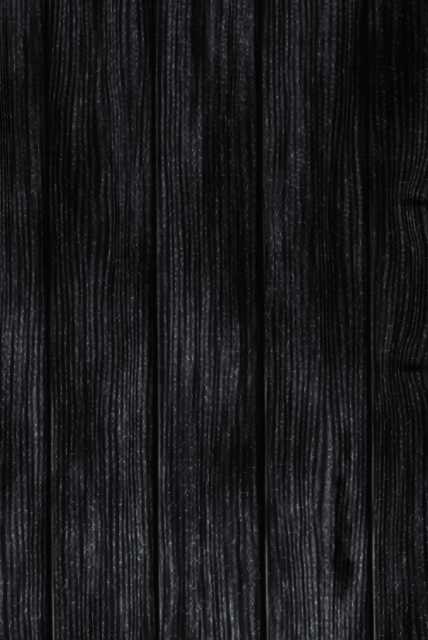
Write a Shadertoy shader that draws this texture.

```glsl
#define PLANK_WIDTH 0.25
#define FIRST_SEAM 0.116
#define SEAM_LEAN 0.0053
#define SEAM_HALF 0.0055
#define GRAIN_LINES 82.0
#define LIGHT_BOTTOM 0.27
#define LIGHT_TOP 0.155
#define GRIT_GLINT 0.16
#define KNOT_LOW 0.64
#define KNOT_STEP 0.38
#define COOL_TINT vec3(0.96, 0.985, 1.06)
#define EDGE_COLOR vec3(0.30, 0.29, 0.29)

float hash(vec2 p) {
    return fract(sin(dot(p, vec2(127.1, 311.7))) * 43758.5453);
}

float noise(vec2 p) {
    vec2 i = floor(p), f = fract(p);
    f = f * f * (3.0 - 2.0 * f);
    return mix(mix(hash(i), hash(i + vec2(1, 0)), f.x),
               mix(hash(i + vec2(0, 1)), hash(i + vec2(1, 1)), f.x), f.y);
}

float fbm(vec2 p) {
    float sum = 0.0, amp = 0.5;
    for (int i = 0; i < 4; i++) {
        sum += amp * noise(p);
        p = p * 2.03 + 17.3;
        amp *= 0.5;
    }
    return sum / 0.9375;
}

// Raised fibres: uneven growth lines with finer strands between them
float woodGrain(vec2 p, float seed) {
    float wander = fbm(vec2(p.x * 7.0, p.y * 1.7) + seed);
    float x = p.x + 0.045 * (wander - 0.5);
    float phase = x * GRAIN_LINES + 1.6 * noise(vec2(x * 24.0, p.y * 2.0) + seed);
    float lines = 0.5 + 0.5 * sin(6.2832 * phase);
    float strands = noise(vec2(x * 105.0, p.y * 4.0) + seed);
    float fibres = noise(vec2(x * 190.0, p.y * 22.0) + seed);
    float clarity = 0.15 + 0.3 * noise(vec2(p.x * 13.0, p.y * 2.5) + seed * 2.0);
    return smoothstep(0.22, 0.85, mix(0.6 * strands + 0.4 * fibres, lines, clarity));
}

// Knots on the last plank: x = darkness, y = sideways push on the grain
vec2 knots(vec2 p) {
    vec2 result = vec2(0.0);
    for (int i = 0; i < 2; i++) {
        float n = float(i);
        vec2 d = p - vec2(0.965 + 0.015 * n, KNOT_LOW + KNOT_STEP * n);
        d.y += 0.025 * (fbm(p * 22.0) - 0.5);
        float core = exp(-dot(d * d, vec2(550.0, 6500.0)));
        float halo = exp(-dot(d * d, vec2(300.0, 180.0)));
        result += vec2(core, halo * 0.025);
    }
    return result;
}

void mainImage(out vec4 fragColor, in vec2 fragCoord) {
    vec2 p = fragCoord / iResolution.x;
    float height = fragCoord.y / iResolution.y;
    float pixel = 1.0 / iResolution.x;

    // Plank layout, with slightly leaning and wavering seams
    float lean = SEAM_LEAN * p.y * (1.0 + 0.5 * p.x);
    float along = p.x - FIRST_SEAM + lean + 0.002 * (noise(vec2(p.y * 6.0, 3.0)) - 0.5);
    float id = floor(along / PLANK_WIDTH);
    float fromLeft = along - id * PLANK_WIDTH;
    float seamDist = min(fromLeft, PLANK_WIDTH - fromLeft);
    float seed = 19.7 * hash(vec2(id, 4.0)) + 11.0 * (id + 2.0);

    // Grain, grit and uneven wear
    vec2 knot = knots(p);
    float ridge = woodGrain(p + vec2(knot.y, 0.0), seed);
    float grit = noise(p * vec2(250.0, 170.0) + seed);
    float wear = smoothstep(0.22, 0.76, fbm(p * vec2(10.0, 3.6) + seed));
    float light = mix(LIGHT_BOTTOM, LIGHT_TOP, smoothstep(0.0, 0.75, height));
    light *= 0.9 + 0.2 * hash(vec2(id, 9.0));
    light *= 1.0 - 0.28 * smoothstep(0.82, 0.92, p.x);
    float tone = light * (0.27 + ridge * (0.45 + 0.9 * grit)) * mix(0.55, 1.25, wear);
    tone += GRIT_GLINT * smoothstep(0.76, 0.97, grit) * (0.4 + 0.6 * ridge) * (1.0 - 0.4 * height);

    // Charred stain low on the fourth plank
    vec2 s = (p - vec2(0.795, 0.27)) / vec2(0.045, 0.29);
    float ragged = 1.3 * (fbm(p * vec2(22.0, 13.0)) - 0.5);
    float stain = 1.0 - smoothstep(0.45, 0.85, length(s) + ragged);
    tone *= (1.0 - 0.7 * stain) * (1.0 - 0.85 * knot.x);

    // Rounded plank edges
    tone *= mix(0.5, 1.0, smoothstep(SEAM_HALF, 0.022, seamDist));
    vec3 color = tone * COOL_TINT;

    // Lit left edge beside each seam, strongest near the bottom
    float rim = exp(-pow((fromLeft - SEAM_HALF - 0.003) / 0.0028, 2.0));
    float rimWear = smoothstep(0.2, 0.75, noise(vec2(p.y * 14.0, seed)));
    color += EDGE_COLOR * rim * mix(0.9, 0.18, smoothstep(0.0, 0.65, height)) * (0.35 + 0.65 * rimWear);

    // Dark gap between planks
    float gap = 1.0 - smoothstep(SEAM_HALF - 0.002 - pixel, SEAM_HALF + pixel, seamDist);
    color = mix(color, vec3(0.018, 0.019, 0.023), gap);

    fragColor = vec4(color, 1.0);
}
```
